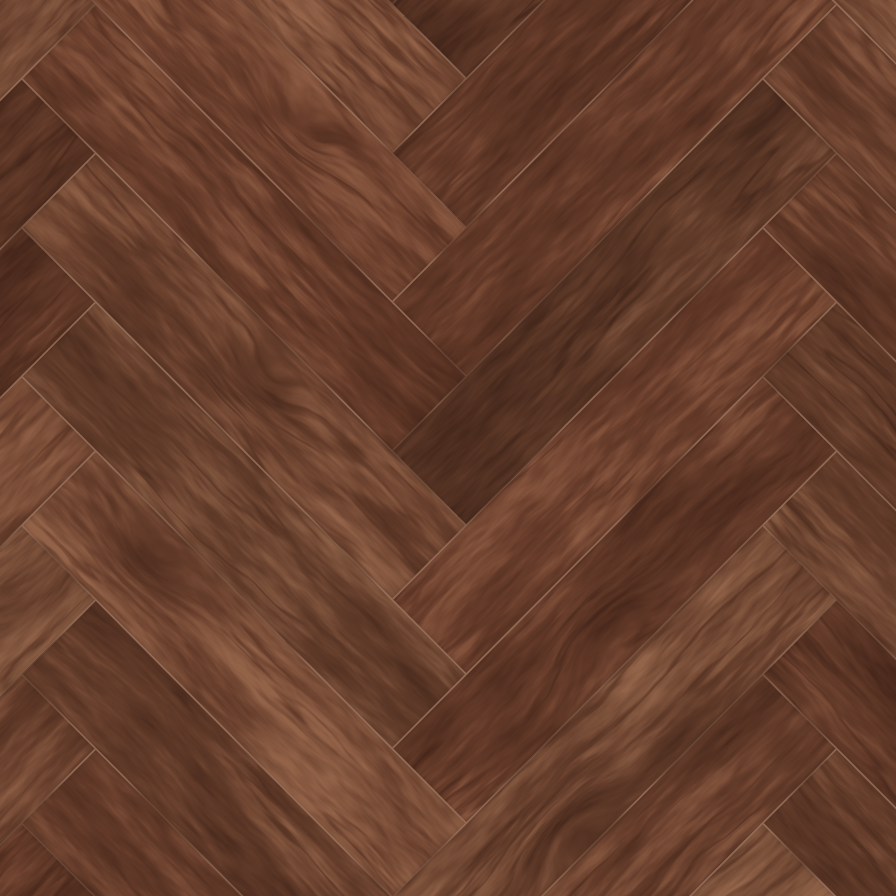
A WebGL 2 fragment shader for this texture:

```glsl
#version 300 es
precision highp float;

uniform vec2 u_resolution;
out vec4 fragColor;

#define STEP vec2(0.0827, 0.0831)   // half the plank diagonal, across and down
#define ORIGIN vec2(0.0242, 0.7461) // one plank corner
#define PLANK_LENGTH 5.0            // in plank widths
#define PLANK_WIDTH 0.1172
#define SEAM_HALF 0.0010
#define SEAM_STRENGTH 0.85
#define STREAK_DEPTH 0.30
#define FIBRE_DEPTH 0.60
#define BLOTCH_DEPTH 0.95
#define KNOT_SHARE 0.45
#define SEED 3.7

const vec3 DARK_WOOD = vec3(0.292, 0.171, 0.118);
const vec3 MID_WOOD = vec3(0.390, 0.239, 0.168);
const vec3 LIGHT_WOOD = vec3(0.540, 0.368, 0.268);
const vec3 RED_TINT = vec3(1.03, 0.97, 0.97);
const vec3 SEAM_COLOR = vec3(0.610, 0.445, 0.355);

float hash(vec2 p) {
    return fract(sin(dot(p, vec2(127.1, 311.7))) * 43758.545);
}

float noise(vec2 p) {
    vec2 i = floor(p), f = fract(p);
    f = f * f * (3.0 - 2.0 * f);
    float low = mix(hash(i), hash(i + vec2(1, 0)), f.x);
    float high = mix(hash(i + vec2(0, 1)), hash(i + vec2(1, 1)), f.x);
    return mix(low, high, f.y);
}

float fbm(vec2 p) {
    float sum = 0.0, amplitude = 0.5;
    for (int i = 0; i < 4; i++) {
        sum += amplitude * noise(p);
        p = p * 2.03 + 17.3;
        amplitude *= 0.5;
    }
    return sum / 0.9375;
}

// Herringbone: xy = position along and across the plank, zw = plank id
vec4 herringbone(vec2 g) {
    vec2 cell = floor(g), f = g - cell;
    float k = mod(cell.x + cell.y, 2.0 * PLANK_LENGTH);
    if (k < PLANK_LENGTH) return vec4(k + f.x, f.y, cell.x - k, cell.y);
    k -= PLANK_LENGTH;
    return vec4(k + f.y, f.x, cell.x + 57.0, cell.y - k + 31.0);
}

vec3 wood(vec2 p, vec2 id) {
    float tone = hash(id + SEED);
    float red = hash(id + SEED + 5.1);
    vec2 offset = 40.0 * vec2(hash(id + 1.3), hash(id + 2.9));

    // Knot that pushes the grain aside
    vec2 knot = vec2(0.6 + 3.8 * hash(id + 4.7), 0.25 + 0.5 * hash(id + 6.1));
    float hasKnot = step(hash(id + 8.3), KNOT_SHARE);
    vec2 toKnot = (p - knot) * vec2(1.8, 4.0);
    float bend = hasKnot * exp(-dot(toKnot, toKnot));

    // Gently wavy grain stretched along the plank
    vec2 g = p + offset;
    g.y += 0.17 * (fbm(g * vec2(0.8, 1.2)) - 0.5) + 0.20 * bend;
    float blotch = fbm(g * vec2(0.8, 1.7) + 9.0);
    float grain = fbm(g * vec2(0.7, 7.0));
    float fibre = fbm(g * vec2(3.0, 17.0) + 5.0);
    float pores = noise(g * vec2(7.0, 36.0)) - 0.5;
    float vein = 1.0 - abs(2.0 * fbm(g * vec2(0.5, 4.5) + 23.0) - 1.0);
    float streak = smoothstep(0.84, 1.0, vein) * smoothstep(0.36, 0.66, blotch);

    float t = mix(0.23, 0.86, tone);
    t += BLOTCH_DEPTH * (blotch - 0.5) + 0.55 * (grain - 0.5);
    t += FIBRE_DEPTH * (fibre - 0.5) + 0.13 * pores;
    t -= STREAK_DEPTH * streak + 0.45 * bend * smoothstep(0.25, 0.65, grain);
    t = clamp(t, -0.1, 1.1);

    vec3 color = mix(DARK_WOOD, MID_WOOD, min(2.0 * t, 1.0));
    color = mix(color, LIGHT_WOOD, max(2.0 * t - 1.0, 0.0));
    return color * mix(vec3(1.0), RED_TINT, red);
}

void main() {
    float pixel = 1.0 / min(u_resolution.x, u_resolution.y);
    vec2 uv = gl_FragCoord.xy * pixel;

    // Diagonal plank grid: x runs down right, y runs up right
    vec2 s = (uv - ORIGIN) / STEP;
    vec4 plank = herringbone(0.5 * vec2(s.x - s.y, s.x + s.y));
    vec3 color = wood(plank.xy, plank.zw);

    // Distance to the nearest plank edge
    vec2 edge = min(plank.xy, vec2(PLANK_LENGTH, 1.0) - plank.xy);
    float d = min(edge.x, edge.y) * PLANK_WIDTH;

    // Soft dark bevel, then a thin pale seam of uneven strength
    color *= 1.0 - 0.14 * exp(-d / 0.0025);
    float covered = min(d + 0.5 * pixel, SEAM_HALF) - max(d - 0.5 * pixel, -SEAM_HALF);
    float wear = mix(0.35, 1.0, smoothstep(0.25, 0.7, noise(uv * 14.0 + SEED)));
    color = mix(color, SEAM_COLOR, SEAM_STRENGTH * wear * clamp(covered / pixel, 0.0, 1.0));

    fragColor = vec4(color, 1.0);
}
```
